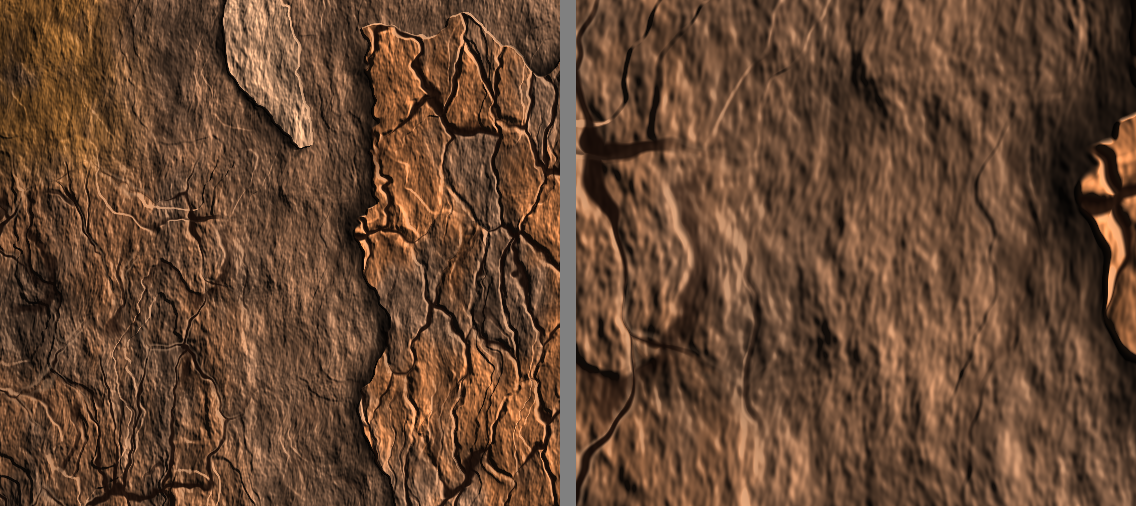
Left, the full canvas; right, a detail of the centre.
This texture is drawn by a Shadertoy shader. Its source:

```glsl
const vec3 UMBER = vec3(0.36, 0.262, 0.196);
const vec3 RUST = vec3(0.445, 0.275, 0.16);
const vec3 OCHRE = vec3(0.40, 0.265, 0.13);
const vec3 PALE = vec3(0.83, 0.64, 0.49);
const vec3 CREVICE = vec3(0.075, 0.035, 0.02);
const vec2 LIGHT_DIR = vec2(0.75, 0.66);
const vec2 PLATE_FREQ = vec2(12.5, 5.5);
const vec2 FLAKE_FREQ = vec2(8.0, 4.6);
const vec2 GRAIN_FREQ = vec2(24.0, 12.0);
const float GRAIN_DEPTH = 0.033;
const float PLATE_STEP = 0.011;
const float FLAKE_STEP = 0.008;
const float PEEL_STEP = 0.009;
const float SLOPE_EPS = 0.0016;
const float RELIEF = 0.8;

struct Bark {
    float height, grain, crack, rim, id;
    float plate;   // signed depth inside the plated right side
    float tongue;  // signed depth inside the hanging strip
    float side;    // horizontal offset from the strip axis
    float flake;   // weight of the flaky lower left
};

float hash(vec2 p) {
    vec3 q = fract(p.xyx * 0.1031);
    q += dot(q, q.yzx + 33.33);
    return fract((q.x + q.y) * q.z);
}

vec2 hash2(vec2 p) { return vec2(hash(p), hash(p + 57.3)); }

float noise(vec2 p) {
    vec2 i = floor(p), f = fract(p);
    f = f * f * (3.0 - 2.0 * f);
    return mix(mix(hash(i), hash(i + vec2(1, 0)), f.x),
               mix(hash(i + vec2(0, 1)), hash(i + 1.0), f.x), f.y);
}

float fbm(vec2 p) {
    float sum = 0.0, amp = 0.41;
    for (int i = 0; i < 5; i++) {
        sum += amp * noise(p);
        p = mat2(1.95, 0.25, -0.25, 1.95) * p + 17.7;
        amp *= 0.62;
    }
    return sum;
}

vec2 wobble(vec2 p) { return vec2(noise(p), noise(p + 31.7)) - 0.5; }

// Voronoi cell: distance to border, cell id
vec2 cell(vec2 p) {
    vec2 base = floor(p), f = fract(p), nearest, home;
    float best = 9.0, border = 9.0;
    for (int j = -1; j <= 1; j++) for (int i = -1; i <= 1; i++) {
        vec2 g = vec2(i, j), r = g + hash2(base + g) - f;
        if (dot(r, r) < best) { best = dot(r, r); nearest = r; home = g; }
    }
    for (int j = -2; j <= 2; j++) for (int i = -2; i <= 2; i++) {
        vec2 g = home + vec2(i, j), r = g + hash2(base + g) - f, d = r - nearest;
        if (dot(d, d) > 1e-4) border = min(border, dot(0.5 * (r + nearest), normalize(d)));
    }
    return vec2(border, hash(base + home + 7.1));
}

Bark bark(vec2 p) {
    Bark b;
    vec2 q = p + 0.06 * wobble(p * 7.0) + 0.026 * wobble(p * 22.0) + 0.009 * wobble(p * 70.0);

    // Large regions
    float leftEdge = 0.745 + 0.035 * (1.0 - 0.6 * q.y) * cos(18.0 * (q.y - 0.36));
    b.plate = min(q.x - leftEdge, 0.84 + 0.13 * noise(vec2(p.x * 13.0, 4.0)) - q.y);
    float drop = 1.0 - q.y;
    b.side = q.x - 0.505 - 0.25 * drop;
    b.tongue = min(0.07 * pow(max(1.0 - drop / 0.29, 0.0), 0.4) - abs(b.side), 0.29 - drop);
    b.flake = smoothstep(0.54, 0.42, q.x) * smoothstep(0.76, 0.62, q.y);
    float plated = smoothstep(-0.002, 0.002, b.plate);
    float strip = smoothstep(-0.002, 0.002, b.tongue);

    // Plates, flakes and their cracks
    vec2 plate = cell(q * PLATE_FREQ);
    vec2 flake = cell(q * FLAKE_FREQ + 13.0);
    float gap = 0.0075 * noise(p * 13.0 + 5.0) - 0.0035;
    float plateEdge = plate.x / PLATE_FREQ.x, flakeEdge = flake.x / FLAKE_FREQ.x;
    float plateCrack = 1.0 - smoothstep(gap, gap + 0.003, plateEdge);
    float broken = smoothstep(0.42, 0.6, noise(p * 8.0 + 2.0));
    float flakeCrack = broken * (1.0 - smoothstep(gap, gap + 0.003, flakeEdge));
    b.rim = smoothstep(0.001, 0.003, flakeEdge) * smoothstep(0.007, 0.003, flakeEdge)
          * smoothstep(0.45, 0.65, noise(p * 9.0 + 40.0)) * b.flake;
    b.id = mix(flake.y, plate.y, plated);

    // Short upright fissures and peeling layers
    float rough = mix(0.3 + 0.7 * b.flake, 0.6, plated) * (1.0 - strip);
    float fissure = smoothstep(0.09, 0.02, abs(noise(q * vec2(34.0, 7.0)) - 0.5))
                  * smoothstep(0.5, 0.72, noise(p * vec2(13.0, 7.0) + 21.0)) * rough;
    float layer = noise(q * vec2(13.0, 6.0) + 9.0);
    float peel = smoothstep(0.31, 0.35, layer) + smoothstep(0.56, 0.6, layer);
    float undercut = smoothstep(0.49, 0.56, layer) * smoothstep(0.585, 0.565, layer)
                   * smoothstep(0.4, 0.65, noise(p * 10.0 + 63.0)) * rough;
    b.crack = mix(flakeCrack * b.flake, plateCrack, plated) * (1.0 - strip);
    b.crack = max(b.crack, max(0.75 * fissure, 0.7 * undercut));

    // Relief
    b.grain = fbm((p + 0.012 * wobble(p * 16.0)) * GRAIN_FREQ);
    b.height = GRAIN_DEPTH * (1.0 + 0.3 * b.flake) * b.grain + 0.015 * noise(q * vec2(17.0, 2.5))
             + PEEL_STEP * rough * peel - 0.004 * fissure
             + FLAKE_STEP * b.flake * flake.y * smoothstep(0.0, 0.01, flakeEdge)
             + PLATE_STEP * plated * (0.5 + plate.y) * smoothstep(0.0, 0.008, plateEdge)
             + 0.012 * strip + 0.007 * strip * noise(q * vec2(70.0, 9.0));
    return b;
}

void mainImage(out vec4 fragColor, in vec2 fragCoord) {
    vec2 p = fragCoord / iResolution.y;
    Bark b = bark(p);
    vec2 e = LIGHT_DIR * SLOPE_EPS;
    float lit = (bark(p - e).height - bark(p + e).height) / (2.0 * SLOPE_EPS);
    float plated = smoothstep(-0.002, 0.002, b.plate);
    float strip = smoothstep(-0.002, 0.002, b.tongue);

    // Pigment
    float stain = fbm(p * vec2(9.0, 5.0) + 3.0);
    float rust = mix(0.15 + 0.4 * b.flake, 0.95, plated) * smoothstep(0.25, 0.62, stain + 0.35 * (b.id - 0.5));
    vec3 color = mix(UMBER, RUST, rust);
    float ochre = smoothstep(0.34, 0.14, p.x) * smoothstep(0.58, 0.75, p.y);
    color = mix(color, OCHRE, ochre * smoothstep(0.3, 0.6, stain));
    color = mix(color, PALE, 0.42 * strip);
    color *= (0.38 + 1.3 * b.grain) * (0.86 + 0.3 * stain) * (1.0 - 0.1 * b.flake + 0.12 * plated);

    // Light, highlights and rims
    color *= max(1.0 + RELIEF * clamp(lit, -1.1, 1.1), 0.15);
    color = mix(color, PALE, 0.55 * smoothstep(0.45, 1.5, lit));
    color = mix(color, PALE, 0.35 * b.rim);

    // Cast shadows and cracks
    float plateShade = smoothstep(-0.05, 0.0, b.plate) * (1.0 - plated) * smoothstep(0.94, 0.86, p.y);
    float stripShade = smoothstep(-0.022, -0.004, b.tongue) * (1.0 - strip) * smoothstep(0.02, -0.01, b.side);
    color *= 1.0 - 0.75 * max(plateShade, stripShade);
    color = mix(color, CREVICE, 0.9 * b.crack);
    color *= mix(0.72, 1.05, smoothstep(-0.05, 0.3, p.x + 0.12 * stain));
    fragColor = vec4(clamp(color, 0.0, 1.0), 1.0);
}
```
